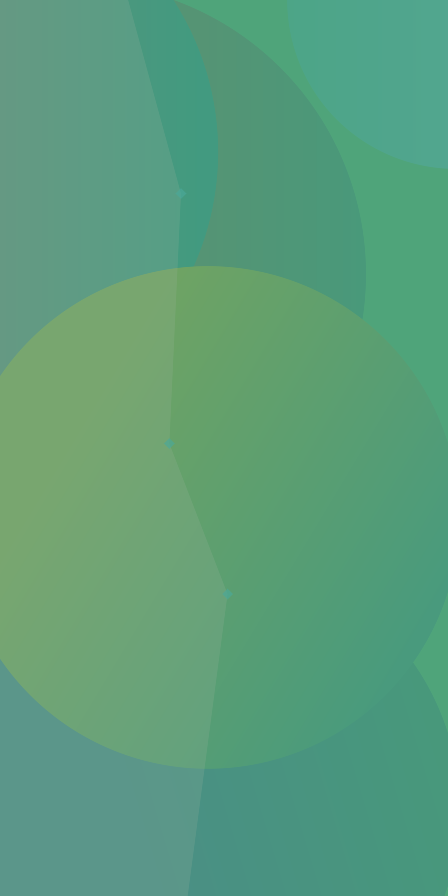
Write a Shadertoy shader that draws this background.

```glsl
const vec3 FIELD = vec3(0.31, 0.645, 0.48);
const vec3 PANEL = vec3(0.62, 0.70, 0.62);
const vec3 JOINT = vec3(0.29, 0.66, 0.60);

// Smooth coverage of a signed distance, one soft pixel wide
float cover(float dist, float pixel) {
    return 1.0 - smoothstep(-0.5 * pixel, 0.5 * pixel, dist);
}

float disc(vec2 p, vec2 centre, float radius, float pixel) {
    return cover(length(p - centre) - radius, pixel);
}

float diamond(vec2 p, vec2 centre, float radius, float pixel) {
    vec2 d = abs(p - centre);
    return cover((d.x + d.y - radius) * 0.7071, pixel);
}

// Linear blend of two colours between two positions on an axis
vec3 ramp(vec3 from, vec3 to, float start, float end, float t) {
    return mix(from, to, clamp((t - start) / (end - start), 0.0, 1.0));
}

// Signed distance to a slanted side, negative on its left
float sideDistance(vec2 p, vec2 top, vec2 bottom) {
    vec2 along = normalize(top - bottom);
    vec2 offset = p - bottom;
    return offset.x * along.y - offset.y * along.x;
}

void mainImage(out vec4 fragColor, in vec2 fragCoord) {
    // Width spans one unit and height spans two
    vec2 p = fragCoord * vec2(1.0, 2.0) / iResolution.xy;
    float pixel = 2.0 / iResolution.y;
    vec3 color = FIELD;

    // Discs behind
    vec3 sky = ramp(vec3(0.30, 0.645, 0.53), vec3(0.32, 0.65, 0.56), 0.64, 1.0, p.x);
    color = mix(color, sky, disc(p, vec2(1.018, 2.0), 0.377, pixel));

    vec3 shade = ramp(vec3(0.335, 0.58, 0.455), vec3(0.285, 0.60, 0.48), 0.44, 0.82, p.x);
    color = mix(color, shade, disc(p, vec2(0.166, 1.388), 0.651, pixel));

    vec3 teal = ramp(vec3(0.34, 0.575, 0.485), vec3(0.26, 0.605, 0.50), 0.0, 0.44, p.x);
    color = mix(color, teal, disc(p, vec2(-0.138, 1.661), 0.625, pixel));

    vec3 deep = ramp(vec3(0.29, 0.56, 0.52), vec3(0.28, 0.60, 0.48), 0.35, 1.15, p.x + 0.3 * p.y);
    color = mix(color, deep, disc(p, vec2(0.456, 0.193), 0.57, pixel));

    // Large front disc with a diagonal gradient
    float diagonal = p.x + 0.6 * (2.0 - p.y);
    vec3 leaf = ramp(vec3(0.435, 0.64, 0.39), vec3(0.285, 0.605, 0.49), 0.74, 1.79, diagonal);
    color = mix(color, leaf, disc(p, vec2(0.464, 0.845), 0.561, pixel));

    // Pale panel bounded by a bent line
    vec2 bend[5] = vec2[5](vec2(0.286, 2.0), vec2(0.404, 1.568),
        vec2(0.378, 1.010), vec2(0.508, 0.674), vec2(0.419, 0.0));
    float side = 1.0;
    for (int i = 0; i < 4; i++) {
        if (p.y <= bend[i].y && p.y >= bend[i + 1].y) {
            side = sideDistance(p, bend[i], bend[i + 1]);
        }
    }
    color = mix(color, PANEL, 0.2 * cover(side, pixel));

    // Small marks at the bends
    for (int i = 1; i < 4; i++) {
        color = mix(color, JOINT, 0.65 * diamond(p, bend[i], 0.012, pixel));
    }

    fragColor = vec4(color, 1.0);
}
```
